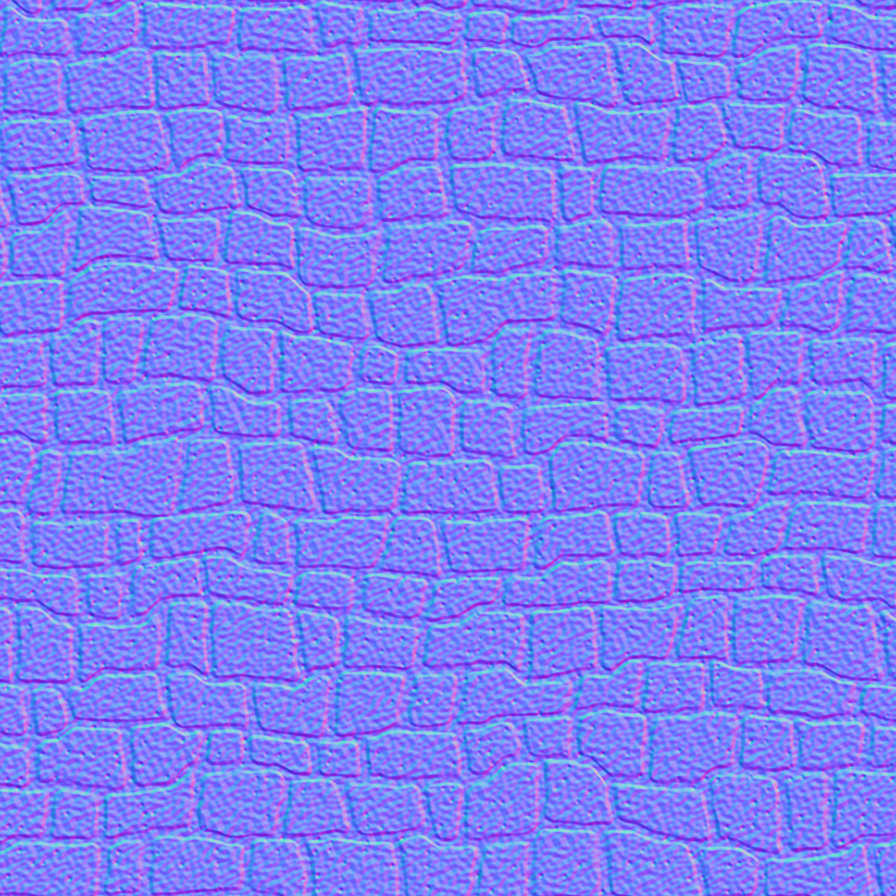
Write a Shadertoy shader that draws this texture map.

```glsl
// Tangent-space normal map of rough cobblestones laid close in uneven rows.
// A height field (jittered, stepped rows of bevelled stones, plus grain and pits)
// is differentiated, and its normal is encoded as colour.

#define ROWS 16.0           // stone rows over the canvas height
#define COLUMNS 12.6        // mean stones per row
#define ROW_JITTER 0.26     // variation of row height
#define COLUMN_JITTER 0.60  // variation of stone width
#define CORNER 0.0085       // corner radius
#define BEVEL 0.0048        // width of the sloped stone edge
#define STONE_HEIGHT 0.0028
#define GRAIN_FREQ 165.0
#define GRAIN_HEIGHT 0.0021
#define PIT_FREQ 72.0
#define PIT_DEPTH 0.0017
#define SAMPLE_STEP 0.0009  // half span of the slope measurement

float hash(vec2 p) {
    vec3 q = fract(vec3(p.xyx) * 0.1031);
    q += dot(q, q.yzx + 33.33);
    return fract((q.x + q.y) * q.z);
}

// Random value from -0.5 to 0.5
float jitter(vec2 p) { return hash(p + 71.0) - 0.5; }

// Slope of a random direction at one lattice corner
float ramp(vec2 corner, vec2 offset) {
    float angle = 6.2832 * hash(corner);
    return dot(vec2(cos(angle), sin(angle)), offset);
}

// Gradient noise around zero
float noise(vec2 p) {
    vec2 i = floor(p), f = fract(p), o = vec2(0, 1);
    vec2 s = f * f * f * (f * (f * 6.0 - 15.0) + 10.0);
    return mix(mix(ramp(i, f), ramp(i + o.yx, f - o.yx), s.x),
               mix(ramp(i + o, f - o), ramp(i + o.yy, f - o.yy), s.x), s.y);
}

// Joint between two rows; it steps up and down along the wall
float rowEdge(float row, float x) {
    float t = x * 8.5 + 5.0 * hash(vec2(row, 31.0));
    float i = floor(t);
    float rise = smoothstep(0.38, 0.62, t - i);
    float offset = mix(jitter(vec2(i, row)), jitter(vec2(i + 1.0, row)), rise);
    return row + ROW_JITTER * jitter(vec2(row, 5.0)) + 0.36 * offset;
}

// Slanted joint between two neighbouring stones of a row
float columnEdge(float column, float row, float v) {
    vec2 id = vec2(column, row * 3.0);
    return column + COLUMN_JITTER * jitter(id) + 0.36 * jitter(id + 19.0) * v;
}

float stoneHeight(vec2 p) {
    // Bend the courses and joints
    vec2 warped = p;
    warped.x += 0.016 * noise(p * 4.0 + 11.0) + 0.004 * noise(p * 18.0 + 4.0);
    warped.y += 0.024 * noise(p * 3.0 + 37.0) + 0.013 * noise(p * 10.0 + 23.0);

    // Row that holds the point
    float v = warped.y * ROWS + 10.0;
    float row = floor(v);
    if (v < rowEdge(row, p.x)) row -= 1.0;
    else if (v >= rowEdge(row + 1.0, p.x)) row += 1.0;
    float bottom = rowEdge(row, p.x), top = rowEdge(row + 1.0, p.x);
    float rise = v - row - 0.5;

    // Stone within the row
    float density = COLUMNS * (1.0 + 0.2 * jitter(vec2(row, 8.0)));
    float u = warped.x * density + 20.0 + 9.0 * hash(vec2(row, 2.0));
    float column = floor(u);
    if (u < columnEdge(column, row, rise)) column -= 1.0;
    else if (u >= columnEdge(column + 1.0, row, rise)) column += 1.0;
    float left = columnEdge(column, row, rise);
    float right = columnEdge(column + 1.0, row, rise);
    vec2 id = vec2(column, row * 2.0);

    // Distance inwards from the uneven outline; side bevels are gentler
    float along = (u - 0.5 * (left + right)) / density;
    vec2 inset = 0.0006 + 0.0030 * vec2(hash(id + 7.0), hash(id + 13.0));
    float leftGap = (u - left) / density - inset.x;
    float rightGap = (right - u) / density - inset.y;
    float topGap = (top - v) / ROWS - inset.y + 0.12 * jitter(id + 17.0) * along;
    float bottomGap = (v - bottom) / ROWS - inset.x + 0.12 * jitter(id + 29.0) * along;
    vec2 gap = vec2(0.78 * min(leftGap, rightGap), min(topGap, bottomGap));
    float inside = CORNER - length(max(CORNER - gap, 0.0));
    inside += 0.0022 * noise(p * 55.0);
    return STONE_HEIGHT * smoothstep(0.0, BEVEL, inside);
}

// Fine oblique roughness with scattered small pits
float surfaceGrain(vec2 p) {
    vec2 q = mat2(0.91, -0.42, 0.42, 0.91) * p;
    q.x *= 0.78;
    float grain = noise(q * GRAIN_FREQ) + 0.4 * noise(q * GRAIN_FREQ * 0.6 + 50.0);
    vec2 cell = floor(p * PIT_FREQ);
    vec2 centre = 0.3 + 0.4 * vec2(hash(cell + 3.0), hash(cell + 9.0));
    float pit = 1.0 - smoothstep(0.0, 0.27, length(fract(p * PIT_FREQ) - centre));
    pit *= step(hash(cell + 15.0), 0.2);
    return GRAIN_HEIGHT * grain - PIT_DEPTH * pit;
}

float height(vec2 p) { return stoneHeight(p) + surfaceGrain(p); }

void mainImage(out vec4 fragColor, in vec2 fragCoord) {
    vec2 p = fragCoord / iResolution.y;
    vec2 e = vec2(SAMPLE_STEP, 0.0);
    vec2 slope = vec2(height(p + e.xy) - height(p - e.xy),
                      height(p + e.yx) - height(p - e.yx)) / (2.0 * SAMPLE_STEP);
    vec3 normal = normalize(vec3(-slope, 1.0));
    fragColor = vec4(0.5 + 0.5 * normal, 1.0);
}
```
